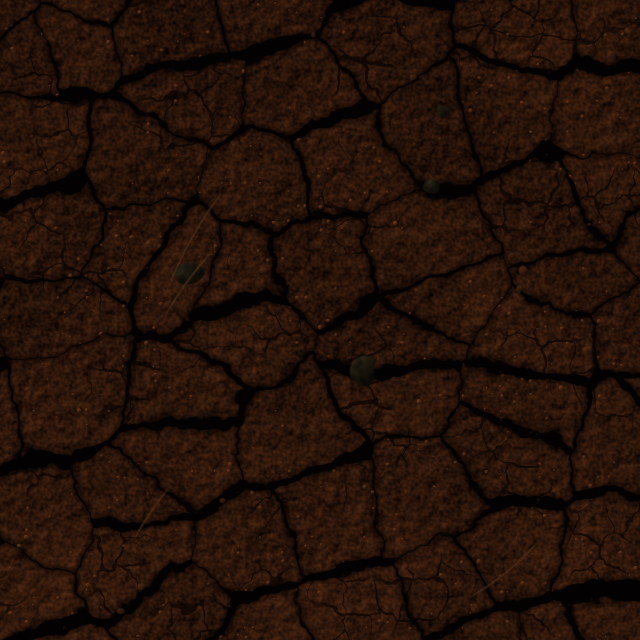
Write a Shadertoy shader that draws this texture.

```glsl
// Dark, dry, cracked earth with gritty soil, orange specks, pebbles and straw.

const vec3 CRACK_COLOR  = vec3(0.012, 0.004, 0.003);
const vec3 SOIL_DARK    = vec3(0.030, 0.008, 0.003);
const vec3 SOIL_LIGHT   = vec3(0.260, 0.130, 0.060);
const vec3 SPECK_COLOR  = vec3(0.460, 0.240, 0.110);
const vec3 PEBBLE_COLOR = vec3(0.150, 0.125, 0.075);
const vec3 STRAW_COLOR  = vec3(0.300, 0.180, 0.090);

vec2 hash2(vec2 p) {
    vec3 q = fract(p.xyx * vec3(0.1031, 0.1030, 0.0973));
    q += dot(q, q.yzx + 33.33);
    return fract((q.xx + q.yz) * q.zy);
}

vec2 direction(float angle) {
    return vec2(cos(angle), sin(angle));
}

float cornerSlope(vec2 cell, vec2 corner, vec2 f) {
    return dot(direction(6.2832 * hash2(cell + corner).x), f - corner);
}

float gradientNoise(vec2 p) {
    vec2 i = floor(p), f = fract(p);
    vec2 u = f * f * f * (f * (f * 6.0 - 15.0) + 10.0);
    float low  = mix(cornerSlope(i, vec2(0, 0), f), cornerSlope(i, vec2(1, 0), f), u.x);
    float high = mix(cornerSlope(i, vec2(0, 1), f), cornerSlope(i, vec2(1, 1), f), u.x);
    return mix(low, high, u.y);
}

float fbm(vec2 p) {
    float sum = 0.0, amp = 1.0;
    for (int i = 0; i < 4; i++) {
        sum += amp * gradientNoise(p);
        p = mat2(1.6, 1.2, -1.2, 1.6) * p + 17.3;
        amp *= 0.5;
    }
    return sum;
}

vec2 warp(vec2 p, float freq, float amount) {
    return amount * vec2(gradientNoise(p * freq + 31.7), gradientNoise(p * freq + 87.1));
}

// Signed distance to the cracks between Voronoi cells; level cracks gape wider.
float crackDistance(vec2 p, float thin, float wide) {
    vec2 base = floor(p), nearCell = base, nearVec = vec2(0.0);
    float best = 1e3;
    for (int k = 0; k < 9; k++) {
        vec2 cell = base + vec2(k % 3 - 1, k / 3 - 1);
        vec2 v = cell + 0.1 + 0.8 * hash2(cell) - p;
        if (dot(v, v) < best) { best = dot(v, v); nearVec = v; nearCell = cell; }
    }
    float gap = 1e3;
    for (int k = 0; k < 25; k++) {
        vec2 cell = nearCell + vec2(k % 5 - 2, k / 5 - 2);
        if (cell == nearCell) continue;
        vec2 v = cell + 0.1 + 0.8 * hash2(cell) - p;
        vec2 across = normalize(v - nearVec);
        float chance = hash2(cell + nearCell + 5.0).x;
        float width = thin * (0.3 + chance) + wide * pow(abs(across.y), 3.0) * chance;
        gap = min(gap, dot(0.5 * (v + nearVec), across) - width);
    }
    return gap;
}

// Scattered lumps: x is coverage, y is light from the upper left.
vec2 lumps(vec2 p, float density, float minRadius, float maxRadius, float soft) {
    vec2 cell = floor(p), h = hash2(cell + 11.0), size = hash2(cell + 53.0);
    vec2 v = fract(p) - mix(vec2(0.3), vec2(0.7), h);
    float radius = mix(minRadius, maxRadius, size.x * size.x);
    float d = length(v * vec2(1.0, 0.8 + 0.5 * size.y)) - radius;
    float present = step(hash2(cell + 97.0).y, density);
    float light = 0.75 + 0.4 * dot(v, vec2(-0.6, 0.8)) / radius;
    return vec2(present * (1.0 - smoothstep(-soft, soft, d)), light);
}

// A thin bent stalk.
float straw(vec2 p, vec2 center, float angle, float halfLength, float bend, float px) {
    vec2 along = direction(angle), v = p - center;
    vec2 q = vec2(dot(v, along), dot(v, vec2(-along.y, along.x)));
    float d = abs(q.y - bend * q.x * q.x);
    float ends = 1.0 - smoothstep(0.7 * halfLength, halfLength, abs(q.x));
    return ends * (1.0 - smoothstep(0.0005, 0.0012 + px, d));
}

void mainImage(out vec4 fragColor, in vec2 fragCoord) {
    vec2 uv = fragCoord / iResolution.y;
    float px = 1.0 / iResolution.y;

    // Soil: broad patches, lit relief and fine grit
    float relief = fbm(uv * 38.0) - fbm(uv * 38.0 + vec2(-0.15, 0.2));
    float tone = 0.59 + 0.22 * fbm(uv * 5.0) + 0.45 * relief + 0.10 * (0.5 - uv.y);
    tone += 0.30 * gradientNoise(uv * 75.0) + 0.42 * gradientNoise(uv * 175.0);

    // Main cracks, with jagged banks and changing width
    vec2 bent = uv + warp(uv, 9.0, 0.028) + warp(uv, 32.0, 0.010) + warp(uv, 95.0, 0.004);
    vec2 tilted = mat2(0.97, -0.24, 0.24, 0.97) * bent;
    float opening = clamp(0.95 + 1.2 * gradientNoise(uv * 6.0 + 4.0), 0.3, 1.6);
    float gap = crackDistance(tilted * vec2(6.6, 7.6) + 20.0, 0.022 * opening, 0.070 * opening);
    tone *= mix(0.6, 1.0, smoothstep(0.0, 0.07, gap));

    // Broken hairline cracks
    float hairGap = crackDistance((bent + warp(uv, 50.0, 0.008)) * 19.0 + 60.0, 0.022, 0.025);
    float hairMask = smoothstep(0.0, 0.25, gradientNoise(uv * 8.0 + 40.0));
    tone *= 1.0 - 0.7 * hairMask * (1.0 - smoothstep(-0.01, 0.035, hairGap));
    vec3 color = mix(SOIL_DARK, SOIL_LIGHT, clamp(tone, 0.0, 1.3));

    float crack = 1.0 - smoothstep(-0.010 - 3.0 * px, 0.008 + 3.0 * px, gap);
    color = mix(color, CRACK_COLOR, crack);

    // Orange specks, gathered in drifts
    float drift = clamp(0.05 + 0.12 * gradientNoise(uv * 4.0 + 70.0), 0.01, 0.12);
    vec2 speck = lumps(uv * 85.0 + 3.0, drift, 0.10, 0.28, 0.10);
    color = mix(color, SPECK_COLOR * speck.y, 0.75 * speck.x * (1.0 - 0.8 * crack));
    vec2 crumb = lumps(uv * 30.0 + 9.0, 0.025, 0.07, 0.20, 0.05);
    color = mix(color, SPECK_COLOR * 0.7 * crumb.y, 0.7 * crumb.x);

    // A few dull pebbles
    vec2 pebble = lumps((uv + warp(uv, 40.0, 0.006)) * 8.0 + 2.0, 0.05, 0.08, 0.18, 0.02);
    color = mix(color, PEBBLE_COLOR * pebble.y * (0.8 + 0.5 * gradientNoise(uv * 90.0)), pebble.x);

    // Dry straw
    for (int i = 0; i < 4; i++) {
        vec2 h = hash2(vec2(i, 7)), g = hash2(vec2(i, 19));
        float stalk = straw(uv, h, 3.1416 * g.x, 0.03 + 0.07 * g.y, 4.0 * (h.x - 0.5), px);
        color = mix(color, STRAW_COLOR, 0.6 * stalk);
    }

    fragColor = vec4(color, 1.0);
}
```
